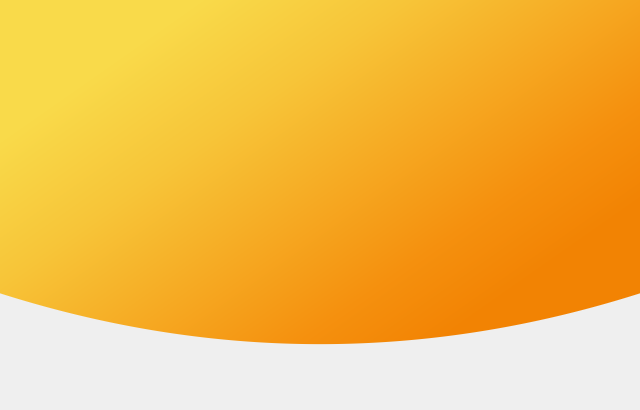
This background is drawn by a Shadertoy shader. Its source:

```glsl
// A warm yellow-to-orange panel with a bowed lower edge over a pale grey ground.
// A slanted linear gradient runs through four colour stops, and a parabola
// cuts the panel with an edge smoothed over about one pixel.

#define GROUND_COLOR vec3(0.937)
#define YELLOW vec3(0.976, 0.855, 0.290)
#define GOLD   vec3(0.968, 0.770, 0.220)
#define AMBER  vec3(0.960, 0.565, 0.055)
#define ORANGE vec3(0.949, 0.514, 0.012)
#define GRADIENT_AXIS vec2(1.093, 1.0)
#define STOPS vec4(0.341, 0.697, 1.346, 1.581)
#define BOWL_BOTTOM 0.1606
#define BOWL_RISE 0.1240

// Position of t between two stops, clamped to 0..1
float ramp(float start, float end, float t) {
    return clamp((t - start) / (end - start), 0.0, 1.0);
}

// Piecewise linear gradient, measured from the upper left corner
vec3 panelColor(vec2 uv) {
    float t = dot(vec2(uv.x, 1.0 - uv.y), GRADIENT_AXIS);
    vec3 color = mix(YELLOW, GOLD, ramp(STOPS.x, STOPS.y, t));
    color = mix(color, AMBER, ramp(STOPS.y, STOPS.z, t));
    return mix(color, ORANGE, ramp(STOPS.z, STOPS.w, t));
}

// Approximate signed distance to the bowed edge, in canvas heights
float bowlDistance(vec2 uv, float aspect) {
    float side = 2.0 * uv.x - 1.0;
    float edge = BOWL_BOTTOM + BOWL_RISE * side * side;
    float slope = 4.0 * BOWL_RISE * side / aspect;
    return (uv.y - edge) / sqrt(1.0 + slope * slope);
}

void mainImage(out vec4 fragColor, in vec2 fragCoord) {
    vec2 uv = fragCoord / iResolution.xy;
    float distanceToEdge = bowlDistance(uv, iResolution.x / iResolution.y);

    // Pixel coverage of the panel over the ground
    float coverage = clamp(distanceToEdge * iResolution.y + 0.5, 0.0, 1.0);
    fragColor = vec4(mix(GROUND_COLOR, panelColor(uv), coverage), 1.0);
}
```
